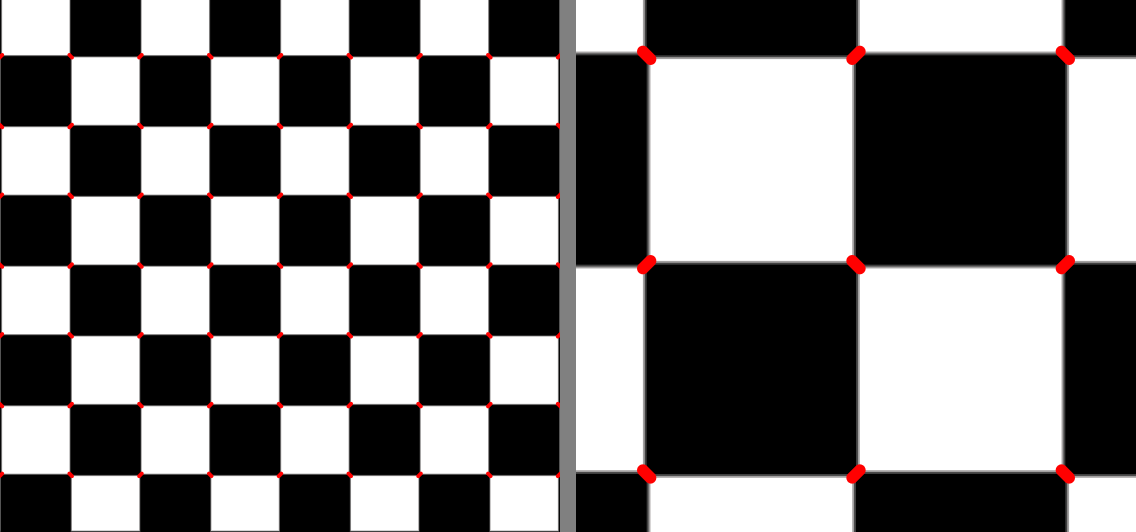
Left: the whole. Right: its middle third, enlarged.
Write a WebGL 1 fragment shader that draws this pattern.

```glsl
precision highp float;

uniform vec2 u_resolution;

// Lengths are in cells unless noted
const float CELL_PITCH = 0.1246;                  // fraction of canvas width
const vec2 GRID_SHIFT = vec2(0.0, 0.0008);        // fraction of canvas width
const float DARK_EDGE = 0.0;                      // end of black
const float LIGHT_EDGE = 0.009;                   // end of dark grey
const float WHITE_EDGE = 0.018;                   // end of light grey
const float DOT_REACH = 0.018;                    // half length per axis
const float DOT_RADIUS = 0.028;
const float FRAME_SIDE = 0.0016;                  // fraction of canvas width
const float FRAME_BOTTOM = 0.0022;                // fraction of canvas width

const vec3 BLACK = vec3(0.0);
const vec3 DARK_GREY = vec3(0.25);
const vec3 LIGHT_GREY = vec3(0.64, 0.63, 0.63);
const vec3 WHITE = vec3(1.0);
const vec3 RED = vec3(1.0, 0.0, 0.0);

// Coverage of the region where dist > edge, for a pixel of the given size
float coverage(float dist, float edge, float pixel) {
  return clamp((dist - edge) / pixel + 0.5, 0.0, 1.0);
}

float isWhiteCell(vec2 cell) {
  return mod(cell.x + cell.y, 2.0);
}

// Distance to the nearest cell border, positive inside white cells
float checkerDistance(vec2 p) {
  vec2 toBorder = 0.5 - abs(fract(p) - 0.5);
  float side = isWhiteCell(floor(p)) * 2.0 - 1.0;
  return side * min(toBorder.x, toBorder.y);
}

// Short capsule on each grid corner, pointing into the white cells
float cornerDotDistance(vec2 p) {
  vec2 corner = floor(p + 0.5);
  vec2 q = p - corner;
  vec2 axis = vec2(isWhiteCell(corner) * 2.0 - 1.0, 1.0);
  float along = clamp(dot(q, axis) * 0.5, -DOT_REACH, DOT_REACH);
  return length(q - axis * along) - DOT_RADIUS;
}

void main() {
  vec2 canvas = gl_FragCoord.xy / u_resolution.x;
  vec2 center = 0.5 * u_resolution / u_resolution.x;
  vec2 p = (canvas - center - GRID_SHIFT) / CELL_PITCH;
  float canvasPixel = 1.0 / u_resolution.x;
  float cellPixel = canvasPixel / CELL_PITCH;

  // Checkerboard with a stepped grey border around the white cells
  float d = checkerDistance(p);
  vec3 color = mix(BLACK, DARK_GREY, coverage(d, DARK_EDGE, cellPixel));
  color = mix(color, LIGHT_GREY, coverage(d, LIGHT_EDGE, cellPixel));
  color = mix(color, WHITE, coverage(d, WHITE_EDGE, cellPixel));

  // Thin dark frame on the left, right and bottom
  float sideGap = min(canvas.x, 1.0 - canvas.x);
  float inside = coverage(sideGap, FRAME_SIDE, canvasPixel)
               * coverage(canvas.y, FRAME_BOTTOM, canvasPixel);
  color = min(color, mix(DARK_GREY, WHITE, inside));

  // Corner dots
  float dot01 = 1.0 - coverage(cornerDotDistance(p), 0.0, cellPixel);
  gl_FragColor = vec4(mix(color, RED, dot01), 1.0);
}
```
